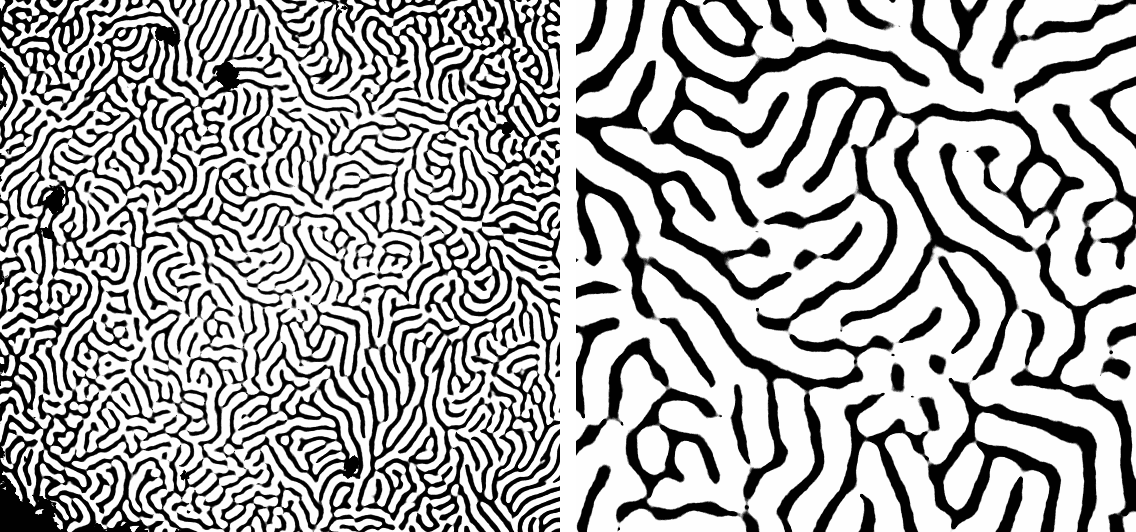
Left: the whole. Right: its middle third, enlarged.
A Shadertoy shader for this pattern:

```glsl
// Black labyrinth of winding, branching stripes on white, with ragged ink stains at the borders.

const float PI = 3.14159265;
const float SPACING = 0.0243;   // stripe period, in canvas heights
const float CELL = 1.5;         // wave packet grid, in stripe periods
const float REACH = 2.3;        // wave packet radius, in stripe periods
const float LINK = 0.12;        // how readily ink joins up where stripes collide
const vec3 INK = vec3(0.005);
const vec3 PAPER = vec3(0.995);

struct Packet { vec2 centre; vec2 dir; float phase; };

vec2 hash2(vec2 p) {
    vec3 a = fract(p.xyx * vec3(0.1031, 0.1030, 0.0973));
    a += dot(a, a.yzx + 33.33);
    return fract((a.xx + a.yz) * a.zy);
}

// Layered sines, roughly -1 to 1
float roughness(vec2 p) {
    float sum = 0.0, amp = 0.5;
    for (int i = 0; i < 5; i++) {
        p = mat2(1.5, 1.2, -1.2, 1.5) * p + 1.7;
        sum += amp * sin(p.x + 1.4 * sin(p.y));
        amp *= 0.58;
    }
    return sum;
}

// Slowly turning stripe direction
float flowAngle(vec2 q) {
    return 2.2 * sin(0.43 * q.x + 1.3 * sin(0.31 * q.y))
         + 2.0 * sin(0.37 * q.y + 1.7 * sin(0.26 * q.x + 1.0));
}

// Smooth bump that ends exactly at REACH
float bump(vec2 r) {
    float b = max(0.0, 1.0 - dot(r, r) / (REACH * REACH));
    return b * b * b;
}

vec2 packetCentre(vec2 id) {
    return (id + 0.1 + 0.8 * hash2(id + 50.0)) * CELL;
}

Packet makePacket(vec2 id) {
    vec2 seed = hash2(id + 121.3);
    vec2 centre = packetCentre(id);
    float angle = flowAngle(centre) + 0.7 * (seed.x - 0.5);
    return Packet(centre, vec2(cos(angle), sin(angle)), 2.0 * PI * seed.y);
}

// Phase that lets a packet run on smoothly from its neighbours
float alignedPhase(vec2 id, Packet own) {
    vec2 sum = vec2(0.0);
    for (int y = -1; y <= 1; y++)
    for (int x = -1; x <= 1; x++) {
        Packet other = makePacket(id + vec2(x, y));
        float facing = dot(own.dir, other.dir);
        float flip = facing < 0.0 ? -1.0 : 1.0;
        vec2 gap = own.centre - other.centre;
        float phase = flip * other.phase + PI * dot(flip * other.dir + own.dir, gap);
        sum += bump(gap) * facing * facing * vec2(cos(phase), sin(phase));
    }
    return atan(sum.y, sum.x + 1e-6);
}

// Stripe phase from 0 (middle of a line) to PI (middle of a gap)
float stripePhase(vec2 q) {
    vec2 home = floor(q / CELL);
    float wave = 0.0;
    vec2 slope = vec2(0.0);
    for (int y = -2; y <= 2; y++)
    for (int x = -2; x <= 2; x++) {
        vec2 id = home + vec2(x, y);
        vec2 r = q - packetCentre(id);
        float weight = bump(r);
        if (weight <= 0.0) continue;
        Packet own = makePacket(id);
        // Stripes bend along with the flow
        vec2 along = vec2(-own.dir.y, own.dir.x);
        float turn = flowAngle(own.centre + 0.4 * along) - flowAngle(own.centre - 0.4 * along);
        float bend = clamp(turn / 0.8, -0.5, 0.5);
        float t = dot(r, along);
        float phase = 2.0 * PI * (dot(r, own.dir) + 0.5 * bend * t * t) + alignedPhase(id, own);
        wave += weight * (cos(phase) + LINK);
        slope += weight * sin(phase) * normalize(own.dir + bend * t * along);
    }
    // Dividing by the local amplitude keeps the line width even
    float amplitude = sqrt(wave * wave + dot(slope, slope) + 0.01);
    return acos(clamp(wave / amplitude, -1.0, 1.0));
}

// Signed distance to the stains, negative inside
float stainDistance(vec2 p, float aspect) {
    float d = length(p * vec2(0.8, 1.0)) - 0.08;
    d = min(d, p.x + 0.008);
    d = min(d, p.y + 0.12 * max(p.x - 0.25, 0.0) + 0.001);
    d = min(d, 1.0 - p.y + 0.3 * abs(p.x - 0.6 * aspect) - 0.01);
    for (int i = 0; i < 10; i++) {
        vec2 h = hash2(vec2(i, 7.0));
        vec2 size = hash2(vec2(i, 29.0));
        vec2 centre = vec2(aspect * h.x * h.x, h.y);
        vec2 stretch = mix(vec2(1.5, 0.7), vec2(0.7, 1.5), size.y);
        d = min(d, length((p - centre) * stretch) - mix(0.002, 0.025, size.x * size.x));
    }
    return d + 0.024 * roughness(p * 28.0);
}

void mainImage(out vec4 fragColor, in vec2 fragCoord) {
    vec2 p = fragCoord / iResolution.y;
    float aspect = iResolution.x / iResolution.y;
    float soft = 0.75 / iResolution.y;

    // Lines grow thicker and closer away from the middle
    vec2 fromMiddle = p - 0.5 * vec2(aspect, 1.0);
    float away = dot(fromMiddle, fromMiddle);
    float share = 0.25 + 0.3 * away + 0.03 * sin(9.0 * p.x + 2.0 * sin(7.0 * p.y));
    vec2 q = fromMiddle * (1.0 + 0.2 * away) / SPACING;

    float line = (stripePhase(q) - PI * share) * SPACING / (2.0 * PI);
    line += 0.0004 * roughness(p * 180.0);

    float d = min(line, stainDistance(p, aspect));
    fragColor = vec4(mix(INK, PAPER, smoothstep(-soft, soft, d)), 1.0);
}
```
